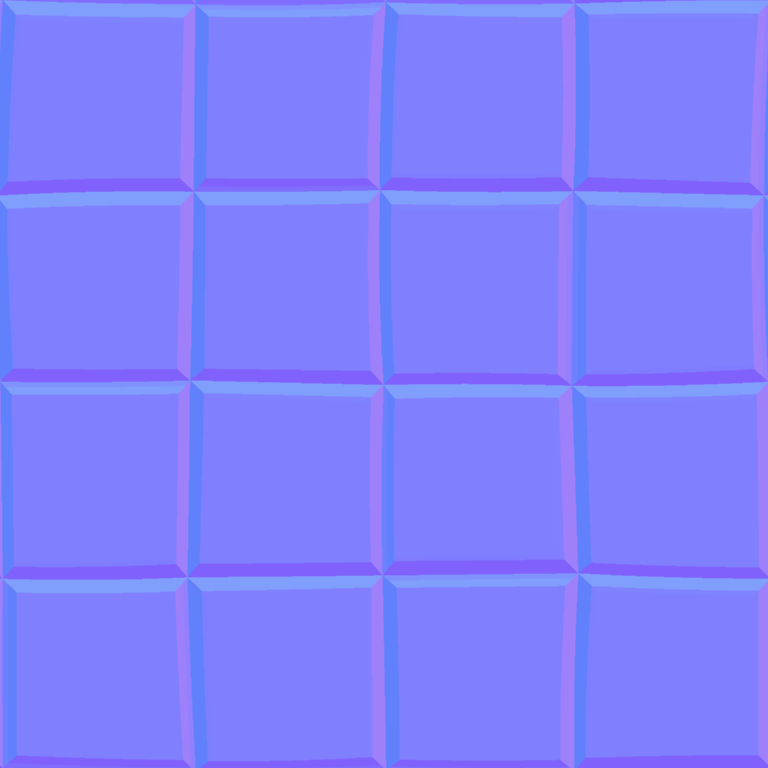
Write a three.js fragment shader that draws this texture map.

```glsl
// Tangent-space normal map of a 4 x 4 grid of bevelled square tiles with wavering joints.
varying vec2 vUv;

const float TILES = 4.0;          // repeats across and up
const float BEVEL = 0.066;        // bevel width, in tiles
const float BEVEL_VARY = 0.009;   // change of bevel width along an edge
const float WAVER = 0.024;        // largest shift of a joint at a crossing
const float BOW = 0.012;          // bend of a joint between crossings
const float TILT = 0.24;          // sideways part of the bevel normal
const float SOFT_SHARE = 0.25;    // share of edges with a flatter outer strip
const float SOFT_DEPTH = 0.4;     // width of that strip, in bevels
const float SOFT_TILT = 0.6;      // its slope relative to the bevel
const float APRON_SHARE = 0.3;    // share of edges with a faint inner strip
const float APRON_DEPTH = 1.35;   // where that strip ends, in bevels
const float APRON_TILT = 0.12;    // its slope relative to the bevel
const float SMOOTHING = 1.0 / 512.0; // sampling footprint, in canvas units
const int SAMPLES = 3;            // samples per axis of the footprint

float hash(vec3 p) {
  p = fract(p * vec3(0.1031, 0.1130, 0.0973) + 0.17);
  p += dot(p, p.yzx + 33.33);
  return fract((p.x + p.y) * p.z);
}

// Random value from -1 to 1 that wraps with the grid.
float gridRandom(vec2 cell, float seed) {
  return 2.0 * hash(vec3(mod(cell, TILES), seed)) - 1.0;
}

// Position of a joint at a point along it; axis 0 is vertical, 1 horizontal.
float jointAt(float line, float along, float axis) {
  float start = floor(along);
  float f = along - start;
  float seed = 3.0 + axis * 7.0;
  float shift = mix(gridRandom(vec2(line, start), seed),
                    gridRandom(vec2(line, start + 1.0), seed), f);
  float bend = gridRandom(vec2(line, start), seed + 2.0) * 4.0 * f * (1.0 - f);
  return line + WAVER * shift + BOW * bend;
}

// Slope across one edge; t is 0 at the joint and 1 at the inner rim.
float edgeSlope(float t, float kind) {
  float slope = 1.0 - step(1.0, t);
  if (kind < SOFT_SHARE && t < SOFT_DEPTH) slope = SOFT_TILT;
  if (kind > 1.0 - APRON_SHARE && t >= 1.0 && t < APRON_DEPTH) slope = APRON_TILT;
  return slope;
}

vec3 tileNormal(vec2 p) {
  // Find the tile between the displaced joints.
  vec2 line = floor(p + 0.5);
  vec2 joint = vec2(jointAt(line.x, p.y, 0.0), jointAt(line.y, p.x, 1.0));
  vec2 cell = line - 1.0 + step(joint, p);

  // The nearest of the four edges sets the slope, which mitres the corners.
  float nearest = 100.0;
  float kind = 0.0;
  vec2 facing = vec2(0.0);
  for (int i = 0; i < 4; i++) {
    float axis = mod(float(i), 2.0);
    float side = floor(float(i) / 2.0);
    vec2 across = vec2(1.0 - axis, axis);
    float along = dot(p, across.yx);
    float outward = 2.0 * side - 1.0;
    float edge = jointAt(dot(cell, across) + side, along, axis);
    float dist = (edge - dot(p, across)) * outward;

    float seed = 20.0 + float(i) * 3.0;
    float taper = mix(gridRandom(cell, seed), gridRandom(cell, seed + 1.0),
                      clamp(along - dot(cell, across.yx), 0.0, 1.0));
    float t = dist / (BEVEL + BEVEL_VARY * taper);
    if (t < nearest) {
      nearest = t;
      kind = 0.5 + 0.5 * gridRandom(cell, seed + 2.0);
      facing = across * outward;
    }
  }
  vec2 tilt = facing * TILT * edgeSlope(nearest, kind);
  return vec3(tilt, sqrt(1.0 - dot(tilt, tilt)));
}

void main() {
  // Average the normal over a small footprint to smooth every edge.
  vec3 normal = vec3(0.0);
  for (int y = 0; y < SAMPLES; y++) {
    for (int x = 0; x < SAMPLES; x++) {
      vec2 offset = (vec2(float(x), float(y)) + 0.5) / float(SAMPLES) - 0.5;
      normal += tileNormal((vUv + offset * SMOOTHING) * TILES);
    }
  }
  normal /= float(SAMPLES * SAMPLES);
  gl_FragColor = vec4(0.5 + 0.5 * normal, 1.0);
}
```
